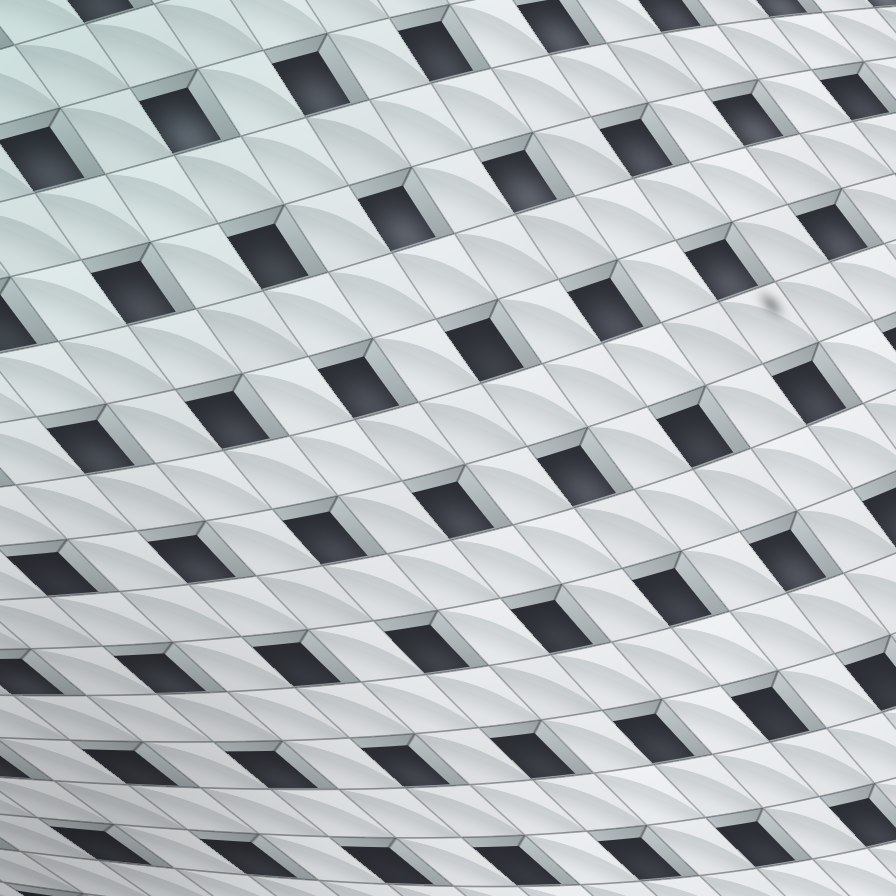
Give the GLSL for this pattern, as a Shadertoy shader.

```glsl
// Curved facade of pale folded panels with recessed dark windows in every second cell.
#define SILL_TOP 0.20
#define JAMB_RIGHT 0.28
#define LIP_BOTTOM 0.03
#define FOLD_BULGE 0.27
#define JOINT_WIDTH 0.0018
#define JOINT_STRENGTH 0.55
#define PANEL_LIGHT vec3(0.925, 0.933, 0.942)
#define PANEL_SHADE vec3(0.785, 0.805, 0.816)
#define WALL_GREY vec3(0.60, 0.63, 0.64)
#define GLASS_DARK vec3(0.165, 0.172, 0.198)
#define GLASS_GLOW vec3(0.44, 0.46, 0.50)
#define TONE_VARIATION 0.035

// Layered sines give each cell a steady value from 0 to 1.
float cellTone(vec2 id) {
    return 0.5 + 0.25 * (sin(id.x * 2.7 + id.y * 4.3) + sin(id.x * 5.1 - id.y * 1.9));
}

float cover(float d, float w) {
    return clamp(d / w + 0.5, 0.0, 1.0);
}

// Bends the canvas (-1..1, y down) into window columns and rows.
vec2 facadeGrid(vec2 c) {
    vec3 across = vec3(1.0, c.x, c.x * c.x);
    vec4 down = vec4(1.0, c.y, c.y * c.y, c.y * c.y * c.y);
    vec4 column = vec4(
        dot(across, vec3(-0.711, 2.947, 0.088)),
        dot(across, vec3(-2.243, 0.088, -0.106)),
        dot(across, vec3(-0.534, 0.478, 0.113)),
        dot(across, vec3(-0.332, 0.017, -0.124)));
    vec4 row = vec4(
        dot(across, vec3(2.563, 0.834, 0.168)),
        dot(across, vec3(2.994, -0.357, 0.102)),
        dot(across, vec3(0.428, -0.579, -0.008)),
        dot(across, vec3(0.326, -0.028, 0.228)));
    return vec2(dot(column, down), dot(row, down));
}

// Bright upper facet, a curved fold, and a shaded facet that lightens away from it.
vec3 panelColour(vec2 f, vec2 px, float tone) {
    float along = 0.5 * (f.x + f.y);
    float curve = FOLD_BULGE * 4.0 * along * (1.0 - along);
    float below = curve - (f.x - f.y);
    vec3 upper = PANEL_LIGHT - 0.035 * f.y * f.x;
    vec3 lower = mix(PANEL_SHADE, PANEL_LIGHT, 0.12 + 0.78 * smoothstep(0.0, 0.95, below));
    lower -= 0.012 * cover(f.y - f.x, length(px));
    return mix(upper, lower, cover(below, length(px))) + TONE_VARIATION * (tone - 0.5);
}

// Mitred reveal on the top and right around a dark pane.
vec3 windowColour(vec2 f, vec2 px, float tone, float height) {
    vec2 depth = vec2((1.0 - f.x) / JAMB_RIGHT, f.y / SILL_TOP);
    vec2 depthPx = px / vec2(JAMB_RIGHT, SILL_TOP);
    float mitre = depth.x - depth.y;
    vec3 top = WALL_GREY + 0.13 * (1.0 - f.x);
    vec3 jamb = mix(WALL_GREY + 0.17, WALL_GREY + 0.03, f.y);
    vec3 wall = mix(jamb, top, cover(mitre, length(depthPx)));
    wall *= 1.0 - 0.35 * cover(0.08 - abs(mitre), length(depthPx));

    vec2 fromGlow = (f - vec2(0.34, 0.86)) / vec2(0.38, 0.42);
    float glow = exp(-dot(fromGlow, fromGlow)) * (0.4 + 0.6 * tone) * mix(0.3, 1.0, height);
    vec3 glass = mix(GLASS_DARK, GLASS_GLOW, glow);
    float pane = cover(depth.x - 1.0, depthPx.x) * cover(depth.y - 1.0, depthPx.y)
               * cover(1.0 - LIP_BOTTOM - f.y, px.y);
    return mix(wall, glass, pane);
}

void mainImage(out vec4 fragColor, in vec2 fragCoord) {
    vec2 uv = fragCoord / iResolution.xy;
    vec2 canvas = vec2(2.0 * uv.x - 1.0, 1.0 - 2.0 * uv.y);

    // Two cells per window period, offset so panes sit on whole grid values.
    vec2 p = 2.0 * facadeGrid(canvas) + vec2(0.36, 0.59);
    vec2 id = floor(p);
    vec2 f = p - id;
    vec2 dx = dFdx(p);
    vec2 dy = dFdy(p);
    vec2 px = max(sqrt(dx * dx + dy * dy), vec2(0.0001));

    float tone = cellTone(id);
    vec2 parity = mod(id, 2.0);
    bool isWindow = parity.x + parity.y < 0.5;
    vec3 colour = isWindow ? windowColour(f, px, tone, uv.y) : panelColour(f, px, tone);

    // Joints keep a constant width on the canvas.
    vec2 edge = min(f, 1.0 - f) / px;
    float halfWidth = 0.5 * JOINT_WIDTH * iResolution.y;
    vec2 joint = clamp(halfWidth + 0.5 - edge, 0.0, 1.0) * min(2.0 * halfWidth, 1.0);
    float line = max(0.75 * joint.x, joint.y);
    colour = mix(colour, vec3(0.30, 0.32, 0.34), JOINT_STRENGTH * line);

    // Dimmer lower left, cool green upper left, one soft smudge.
    colour *= 1.0 - 0.22 * exp(-7.0 * dot(uv, uv));
    vec2 corner = uv - vec2(0.0, 1.0);
    colour *= mix(vec3(1.0), vec3(0.88, 0.95, 0.93), exp(-6.0 * dot(corner, corner)));
    vec2 spot = uv - vec2(0.861, 0.660);
    spot = vec2(spot.x + 0.5 * spot.y, spot.y) / vec2(0.010, 0.012);
    colour = mix(colour, vec3(0.50), 0.7 * exp(-dot(spot, spot)));

    fragColor = vec4(clamp(colour, 0.0, 1.0), 1.0);
}
```
